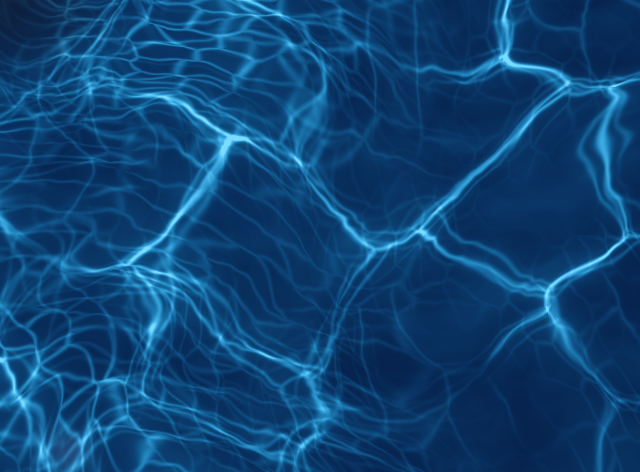
Reproduce this texture procedurally as a WebGL 1 fragment shader.

```glsl
precision highp float;
uniform vec2 u_resolution;

vec2 hash2(vec2 p) {
  return fract(sin(vec2(dot(p, vec2(127.1, 311.7)), dot(p, vec2(269.5, 183.3)))) * 43758.5);
}

mat2 turn(float a) {
  return mat2(cos(a), -sin(a), sin(a), cos(a));
}

// Layered, turning sines, about -1 to 1
float swell(vec2 p) {
  float sum = 0.0, amp = 0.5;
  for (int i = 0; i < 5; i++) {
    p = turn(0.9) * p * 1.6 + 1.7;
    sum += amp * sin(p.x + 1.4 * sin(p.y + sum));
    amp *= 0.62;
  }
  return sum;
}

// Cellular noise: x is the distance to a border, y is zero on knots
vec2 web(vec2 p) {
  vec2 cell = floor(p), first = vec2(9.0), second = vec2(9.0);
  vec3 near = vec3(9.0);
  for (int y = -1; y <= 1; y++) {
    for (int x = -1; x <= 1; x++) {
      vec2 c = cell + vec2(float(x), float(y));
      vec2 v = c + 0.1 + 0.8 * hash2(c) - p;
      float d = length(v);
      if (d < near.x) {
        near = vec3(d, near.xy);
        second = first;
        first = v;
      } else if (d < near.y) {
        near = vec3(near.x, d, near.y);
        second = v;
      } else near.z = min(near.z, d);
    }
  }
  return vec2(dot(0.5 * (first + second), normalize(second - first)), near.z - near.x);
}

float filament(float d, float width) {
  return exp(-d * d / (width * width));
}

// Refraction by waves of four sizes
vec2 bend(vec2 p) {
  p += 0.055 * sin(p.yx * vec2(5.0, 6.0) + 1.3 * sin(p * 4.0) + vec2(0.4, 2.0));
  p += 0.018 * sin(p.yx * vec2(15.0, 13.0) + 2.0 * sin(p * 9.0));
  p += 0.006 * sin(p.yx * vec2(37.0, 33.0) + 2.0 * sin(p * 21.0));
  return p + 0.0017 * sin(p.yx * vec2(91.0, 103.0) + 2.0 * sin(p * 57.0));
}

void main() {
  vec2 p = gl_FragCoord.xy / u_resolution.y;
  vec2 q = bend(p);
  float left = 1.0 - smoothstep(0.35, 1.15, p.x);
  float calm = smoothstep(0.5, 1.0, p.x) * smoothstep(0.55, 0.15, p.y);
  float mottle = swell(q * 4.0);
  float patches = smoothstep(-0.4, 0.6, swell(p * 4.0 + 11.0));

  // Soft light in the depth
  float light = 0.045 + 0.045 * mottle + 0.04 * swell(q * vec2(9.0, 14.0) + 4.0);
  light += 0.03 * left - 0.01 * calm;

  // Bundles of thin strands that part and rejoin
  float knots = 0.0;
  for (int i = 0; i < 6; i++) {
    float k = float(i);
    float spread = k * mix(0.006, 0.013, left);
    vec2 s = q + spread * sin(p.yx * vec2(9.0, 8.0) + vec2(1.7, 2.3) * k);
    vec2 edge = web(turn(-0.25) * s * vec2(2.4, 3.1) + vec2(3.3, 7.6));
    float glint = smoothstep(-0.5, 0.6, swell(p * 4.0 + k * 5.0));
    float power = (i == 0 ? 0.5 : 0.27) * (0.1 + 0.9 * glint) * (1.0 - 0.65 * calm);
    light += power * filament(edge.x, 0.009 + 0.007 * glint);
    light += power * (0.13 * exp(-edge.x / 0.05) + 0.2 * exp(-edge.y / 0.05));
    knots += 0.17 * exp(-edge.y / 0.22);
  }

  // Long flat ripples on the left
  float ripple = web(turn(-0.16) * q * vec2(3.4, 12.0) + 2.0).x;
  float thread = web(turn(-0.3) * q * vec2(5.0, 19.0) + 5.0).x;
  light += left * patches * (0.26 * filament(ripple, 0.045) + 0.05 * exp(-ripple / 0.12));
  light += left * (1.0 - 0.6 * patches) * 0.15 * filament(thread, 0.07);

  // Fine net in the left corners and round the knots
  float lower = smoothstep(0.55, 0.1, length((p - vec2(0.05, 0.2)) * vec2(1.0, 1.4)));
  float upper = smoothstep(0.7, 0.1, length((p - vec2(0.3, 0.95)) * vec2(0.9, 2.2)));
  float net = web(turn(0.5) * q * vec2(19.0, 10.0)).x;
  float streaks = web(turn(-0.3) * q * vec2(10.0, 22.0) + 6.0).x;
  light += (lower * (0.1 + 0.22 * patches) + 0.25 * knots) * filament(net, 0.065);
  light += upper * (0.08 + 0.3 * patches) * filament(streaks, 0.075);

  // Faint upright veils and stray threads
  float veil = web(turn(0.2) * q * vec2(8.0, 4.0) + 9.0).x;
  float stray = smoothstep(-0.2, 0.7, -mottle) * (1.0 - 0.4 * calm);
  light += stray * (0.13 * filament(veil, 0.028) + 0.06 * exp(-veil / 0.07));

  // Deep navy through blue to pale cyan
  light = clamp(light, 0.0, 1.05);
  vec3 color = vec3(0.025, 0.14, 0.31) + light * vec3(0.11, 0.69, 0.86);
  color += light * light * vec3(0.3 * light, 0.0, -0.14);

  // Dim sky in the top corner, pale gleam in the bottom one
  float sky = smoothstep(0.28, 0.02, length((p - vec2(0.0, 1.0)) * vec2(0.9, 1.5)) + 0.04 * mottle);
  color = mix(color, vec3(0.06, 0.09, 0.19), 0.75 * sky);
  float gleam = exp(-dot(p - vec2(0.14, 0.05), p - vec2(0.14, 0.05)) / 0.002);
  color += gleam * (0.5 + 0.3 * mottle) * vec3(0.3, 0.2, 0.18);
  gl_FragColor = vec4(color, 1.0);
}
```
